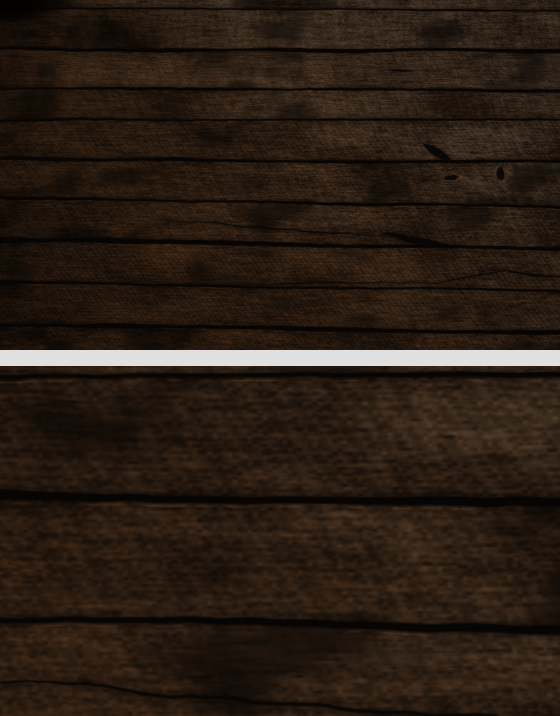
Top: the whole. Bottom: its middle third, enlarged.
Give the GLSL for this texture, as a WebGL 2 fragment shader.

```glsl
#version 300 es
precision highp float;
// Ten dark, weathered floor planks split by nine slightly tilted, uneven gaps.
// Stretched noise makes grain and stains; tapered segments make cracks, and
// ellipses make knots. A soft light falls off toward the left and the corners.
uniform vec2 u_resolution;
out vec4 fragColor;

const float ASPECT = 1.6;
const vec3 GAP = vec3(0.025, 0.018, 0.012);
const vec3 DARK_WOOD = vec3(0.085, 0.056, 0.034);
const vec3 WARM_WOOD = vec3(0.250, 0.152, 0.078);
const vec3 GREY_WOOD = vec3(0.262, 0.203, 0.150);

// Gap: height at the left, height at the right, half width
const vec3 GAPS[9] = vec3[9](
  vec3(0.979, 0.971, 0.0020), vec3(0.860, 0.856, 0.0042), vec3(0.746, 0.740, 0.0034),
  vec3(0.658, 0.656, 0.0024), vec3(0.546, 0.537, 0.0040), vec3(0.433, 0.408, 0.0034),
  vec3(0.315, 0.288, 0.0062), vec3(0.196, 0.167, 0.0032), vec3(0.075, 0.050, 0.0050));

// Crack: start point, end point; half widths follow
const vec4 CRACKS[7] = vec4[7](
  vec4(0.48, 0.371, 1.14, 0.321), vec4(1.09, 0.331, 1.29, 0.297),
  vec4(0.48, 0.187, 1.25, 0.192), vec4(1.25, 0.192, 1.44, 0.225),
  vec4(1.42, 0.226, 1.62, 0.204), vec4(1.11, 0.798, 1.18, 0.796),
  vec4(1.21, 0.590, 1.29, 0.540));
const float CRACK_WIDTHS[7] = float[7](0.0018, 0.010, 0.0013, 0.0016, 0.003, 0.003, 0.012);

// Knot: centre, radii
const vec4 KNOTS[2] = vec4[2](
  vec4(1.287, 0.492, 0.020, 0.008), vec4(1.431, 0.504, 0.011, 0.021));

float hash(vec2 p) {
  return fract(sin(dot(p, vec2(127.1, 311.7))) * 43758.5453);
}

float noise(vec2 p) {
  vec2 i = floor(p), f = fract(p);
  f = f * f * (3.0 - 2.0 * f);
  return mix(mix(hash(i), hash(i + vec2(1, 0)), f.x),
             mix(hash(i + vec2(0, 1)), hash(i + vec2(1, 1)), f.x), f.y);
}

float fbm(vec2 p) {
  float sum = 0.0, amp = 0.53;
  for (int i = 0; i < 4; i++) {
    sum += amp * noise(p);
    p = p * 2.07 + 17.3;
    amp *= 0.5;
  }
  return sum;
}

float fill(float d, float soft) {
  return 1.0 - smoothstep(-soft, soft, d);
}

// Distance to a ragged segment that thins toward both ends
float crackDistance(vec2 p, vec4 ends, float width) {
  p.y += 0.012 * (fbm(vec2(p.x * 16.0, ends.y * 40.0)) - 0.5);
  vec2 along = ends.zw - ends.xy;
  float h = clamp(dot(p - ends.xy, along) / dot(along, along), 0.0, 1.0);
  return length(p - ends.xy - along * h) - width * (0.1 + 3.6 * h * (1.0 - h));
}

// Worn wood: long fibres, grit, saw marks, stains, pale scratches and rare pits
vec3 wood(vec2 p, float plank) {
  vec2 q = p + vec2(plank * 7.3, plank * 3.1);
  q.y += 0.012 * fbm(q * vec2(3.0, 9.0));
  float fibre = noise(q * vec2(14.0, 210.0)) * 0.55 + noise(q * vec2(50.0, 340.0)) * 0.45;
  float grit = 0.5 * fbm(q * vec2(70.0, 110.0)) + 0.5 * noise(q * vec2(210.0, 290.0));
  float saw = noise(vec2(q.x * 130.0 + q.y * 35.0, q.y * 14.0));
  float blotch = fbm(q * vec2(5.0, 8.0));
  float tone = 0.54 + 0.60 * (fibre - 0.5) + 0.85 * (grit - 0.5) + 0.20 * (saw - 0.5);
  tone += 1.0 * (blotch - 0.5) + 0.18 * (hash(vec2(plank, 4.0)) - 0.5);
  float grey = smoothstep(0.45, 1.55, p.x * 0.6 + p.y * 0.8 + 0.7 * (blotch - 0.5));
  vec3 color = mix(DARK_WOOD, mix(WARM_WOOD, GREY_WOOD, grey), clamp(tone, 0.0, 1.25));
  float stain = smoothstep(0.50, 0.76, fbm(q * vec2(7.0, 11.0) + 31.0));
  stain *= 0.6 + 0.8 * grit;
  float pit = smoothstep(0.80, 0.98, noise(q * vec2(55.0, 130.0))) * smoothstep(0.52, 0.72, blotch);
  float scratch = smoothstep(0.87, 0.98, noise(q * vec2(45.0, 200.0) + q.yx * 60.0));
  color *= (1.0 - 0.48 * stain) * (1.0 - 0.55 * pit);
  return color + 0.22 * scratch * GREY_WOOD;
}

void main() {
  vec2 p = gl_FragCoord.xy / u_resolution.y;
  p.x *= ASPECT * u_resolution.y / u_resolution.x;
  float soft = 0.0008 + 0.5 / u_resolution.y;
  float plank = 0.0, hole = 0.0, shade = 0.0, rim = 0.0;

  // Gaps between planks, with shadow, chipped bright edges and thin spots
  for (int i = 0; i < 9; i++) {
    float id = float(i);
    float y = mix(GAPS[i].x, GAPS[i].y, p.x / ASPECT);
    y += 0.007 * (noise(vec2(p.x * 4.0, id * 5.0)) - 0.5) + 0.002 * (noise(vec2(p.x * 35.0, id)) - 0.5);
    float width = GAPS[i].z * (0.65 + 0.7 * noise(vec2(p.x * 6.0, id + 40.0)));
    float d = p.y - y;
    plank += step(d, 0.0);
    hole = max(hole, fill(abs(d) - width, soft));
    shade = max(shade, 0.40 * exp(-max(abs(d) - width, 0.0) / 0.005));
    rim += fill(abs(d + width + 0.003) - 0.001, soft) * smoothstep(0.35, 0.9, noise(vec2(p.x * 70.0, id)));
  }

  // Cracks and knots; knots bend the grain around them
  for (int i = 0; i < 7; i++) {
    float d = crackDistance(p, CRACKS[i], CRACK_WIDTHS[i]);
    hole = max(hole, 0.9 * fill(d, soft));
    shade = max(shade, 0.3 * exp(-max(d, 0.0) / 0.006));
  }
  vec2 grain = p;
  for (int i = 0; i < 2; i++) {
    vec2 k = (p - KNOTS[i].xy) / KNOTS[i].zw;
    float r = length(k) + 0.7 * (noise(p * 70.0) - 0.5);
    hole = max(hole, 0.9 * (1.0 - smoothstep(0.75, 1.1, r)));
    grain.y -= 0.014 * k.y * exp(-0.3 * dot(k, k));
    rim += 0.4 * fill(abs(r - 1.5) - 0.1, 0.2);
  }

  // Light, black corner and final colour
  vec2 fromLight = (p - vec2(1.12, 0.58)) / vec2(1.35, 0.95);
  float light = 1.24 - 0.56 * dot(fromLight, fromLight);
  float corner = smoothstep(0.6, 1.3, length((p - vec2(0.0, 1.0)) / vec2(0.17, 0.07)));
  vec3 color = wood(grain, plank) * (1.0 - shade) + 0.35 * rim * WARM_WOOD;
  color = mix(color * light, GAP, hole);
  fragColor = vec4(color * mix(0.12, 1.0, corner), 1.0);
}
```
